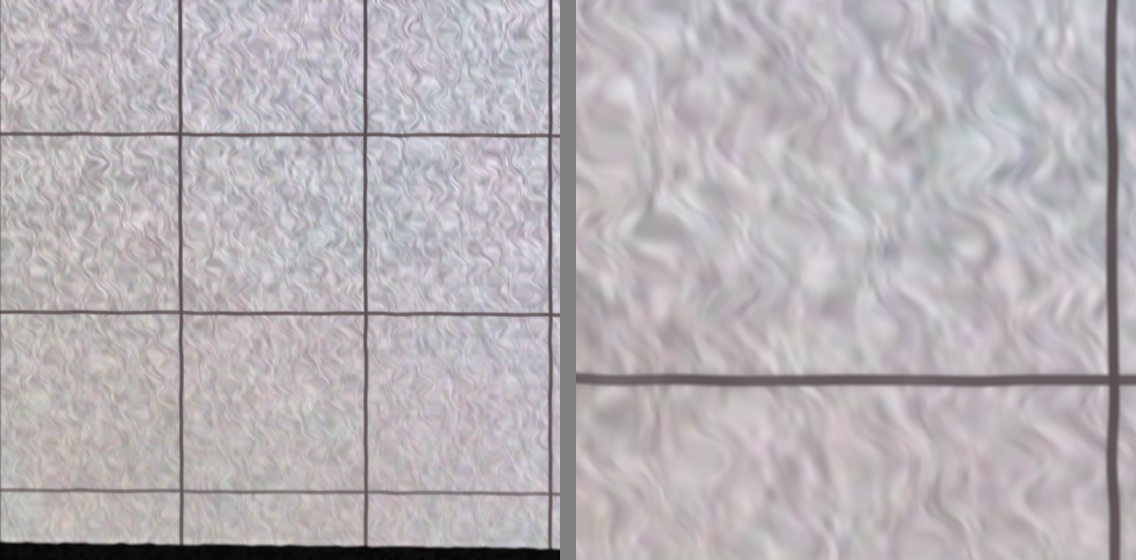
Left, the full canvas; right, a detail of the centre.
A WebGL 2 fragment shader for this texture:

```glsl
#version 300 es
precision highp float;

uniform vec2 u_resolution;
out vec4 fragColor;

float hash(vec2 p) {
    return fract(sin(dot(p, vec2(127.1, 311.7))) * 43758.5453);
}

float noise(vec2 p) {
    vec2 i = floor(p);
    vec2 f = fract(p);
    f = f * f * (3.0 - 2.0 * f);
    return mix(mix(hash(i), hash(i + vec2(1.0, 0.0)), f.x),
               mix(hash(i + vec2(0.0, 1.0)), hash(i + vec2(1.0, 1.0)), f.x), f.y);
}

// Short upright flecks whose slant drifts across the surface
float fleckGrain(vec2 p) {
    float bend = noise(p * 38.0) - 0.5;
    vec2 q = p + vec2(0.022 * bend + 0.25 * p.y, 0.0);
    float coarse = noise(q * vec2(125.0, 62.0));
    float fine = noise(q * vec2(215.0, 110.0) + 31.0);
    return 0.6 * coarse + 0.4 * fine - 0.5;
}

// Distance to the nearest line of an evenly spaced set
float lineDistance(float x, float spacing) {
    return abs(fract(x / spacing + 0.5) - 0.5) * spacing;
}

float stroke(float dist, float halfWidth, float blur) {
    return 1.0 - smoothstep(halfWidth - blur, halfWidth + blur, dist);
}

void main() {
    vec2 uv = gl_FragCoord.xy / u_resolution;
    float blur = 0.0014 + 0.5 / u_resolution.y;

    // Stone: warm below, cool toward the upper right
    float cool = smoothstep(0.3, 1.7, uv.x + uv.y);
    vec3 color = mix(vec3(0.735, 0.71, 0.70), vec3(0.755, 0.75, 0.79), cool);

    // Broad pink and gray mottling
    float blush = noise(uv * 7.0 + 4.0) * 0.6 + noise(uv * 17.0) * 0.4 - 0.5;
    color += blush * vec3(0.035, -0.025, -0.015);
    color += (noise(uv * 13.0 + 20.0) - 0.5) * 0.035;

    // Flecks fade toward the bottom
    float contrast = mix(0.15, 0.32, smoothstep(0.0, 0.75, uv.y));
    color += fleckGrain(uv) * contrast;
    vec3 tint = vec3(noise(uv * 75.0), noise(uv * 75.0 + 50.0), noise(uv * 75.0 + 90.0));
    color += (tint - 0.5) * 0.035;

    // Grout grid, leaning slightly with a small wobble
    vec2 wobble = vec2(noise(vec2(uv.y * 28.0, 3.0)), noise(vec2(uv.x * 28.0, 8.0))) - 0.5;
    vec2 grid = uv + 0.002 * wobble;
    grid.x -= 0.005 * (1.0 - uv.y) * (1.0 - uv.x);
    grid.y += uv.x * (0.008 - 0.006 * uv.y);
    float across = lineDistance(grid.x - 0.3212, 0.3307);
    float down = lineDistance(grid.y - 0.125, 0.318);

    // Soft shade beside the joints, then their dark cores
    color *= 1.0 - 0.08 * stroke(min(across, down), 0.005, 0.004);
    float wear = 0.82 + 0.18 * noise(uv * 45.0 + 11.0);
    float rowStrength = mix(0.65, 0.95, smoothstep(0.12, 0.42, uv.y));
    vec3 columnGrout = mix(vec3(0.39, 0.34, 0.34), vec3(0.31, 0.28, 0.30), uv.y);
    color = mix(color, vec3(0.37, 0.32, 0.33), stroke(down, 0.0031, blur) * wear * rowStrength);
    color = mix(color, columnGrout, stroke(across, 0.0031, blur) * (0.5 + 0.5 * wear));

    // Thin shadow along the left side
    color = mix(color, vec3(0.3, 0.27, 0.28), 0.6 * stroke(uv.x, 0.0015, blur));

    // Black strip along the bottom under a pale lip
    float edge = uv.y - 0.0315 + 0.0115 * uv.x + 0.003 * (noise(vec2(uv.x * 60.0, 1.0)) - 0.5);
    color += 0.03 * stroke(abs(edge - 0.007), 0.003, 0.003);
    vec3 black = vec3(0.045, 0.04, 0.045) + 0.04 * (noise(uv * 110.0) - 0.5);
    color = mix(color, black, 1.0 - smoothstep(-0.004, 0.004, edge));

    fragColor = vec4(clamp(color, 0.0, 1.0), 1.0);
}
```
